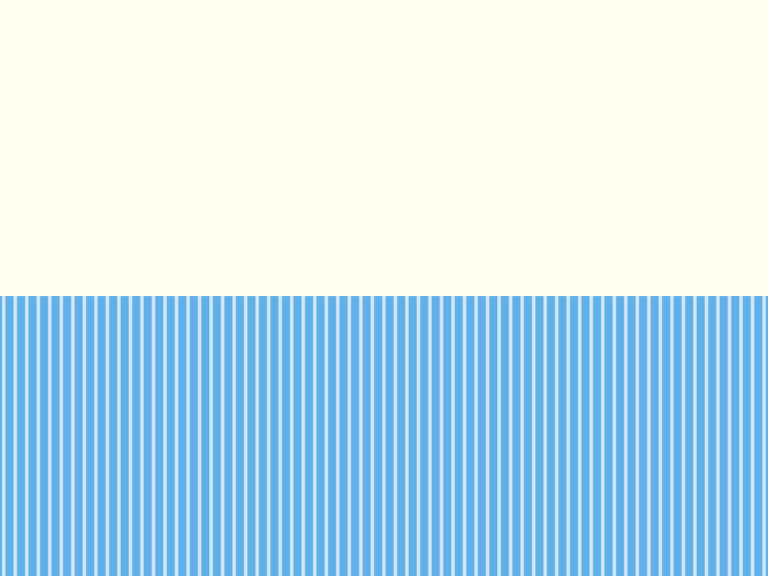
A Shadertoy shader for this background:

```glsl
// A plain cream field above a band of narrow blue vertical stripes.
// The stripes repeat with fract; soft pale gaps separate them, and
// a smoothed horizontal edge joins the band to the field.

const vec3 CREAM     = vec3(1.00, 0.995, 0.94);
const vec3 RIM_TINT  = vec3(0.985, 0.99, 0.935);
const vec3 BLUE      = vec3(0.38, 0.69, 0.91);
const vec3 PALE_BLUE = vec3(0.82, 0.91, 0.975);

const float BAND_TOP     = 0.486;   // share of the canvas height
const float STRIPE_PITCH = 0.015;   // share of the canvas width
const float GAP_CENTRE   = 0.325;   // position within one pitch
const float GAP_HALF     = 0.15;
const float GAP_SOFTNESS = 0.085;

// Coverage of a soft gap repeated once per unit of x.
float repeatedGap(float x, float centre, float halfWidth, float softness) {
    float dist = abs(fract(x - centre + 0.5) - 0.5);
    return 1.0 - smoothstep(halfWidth - softness, halfWidth + softness, dist);
}

// Blue stripes with pale gaps; x is in canvas widths.
vec3 stripes(float x, float pitch) {
    float gap = repeatedGap(x / pitch, GAP_CENTRE, GAP_HALF, GAP_SOFTNESS);
    return mix(BLUE, PALE_BLUE, gap);
}

// Cream with a barely darker rim along the canvas border.
vec3 field(vec2 uv, float rimWidth) {
    vec2 inset = min(uv, 1.0 - uv);
    float rim = 1.0 - smoothstep(0.0, rimWidth, min(inset.x, inset.y));
    return mix(CREAM, RIM_TINT, rim);
}

void mainImage(out vec4 fragColor, in vec2 fragCoord) {
    vec2 uv = fragCoord / iResolution.xy;
    float edge = 0.6 / iResolution.y;

    // Lower band over the plain field
    float band = 1.0 - smoothstep(BAND_TOP - edge, BAND_TOP + edge, uv.y);
    vec3 color = mix(field(uv, 0.003), stripes(uv.x, STRIPE_PITCH), band);

    fragColor = vec4(color, 1.0);
}
```
